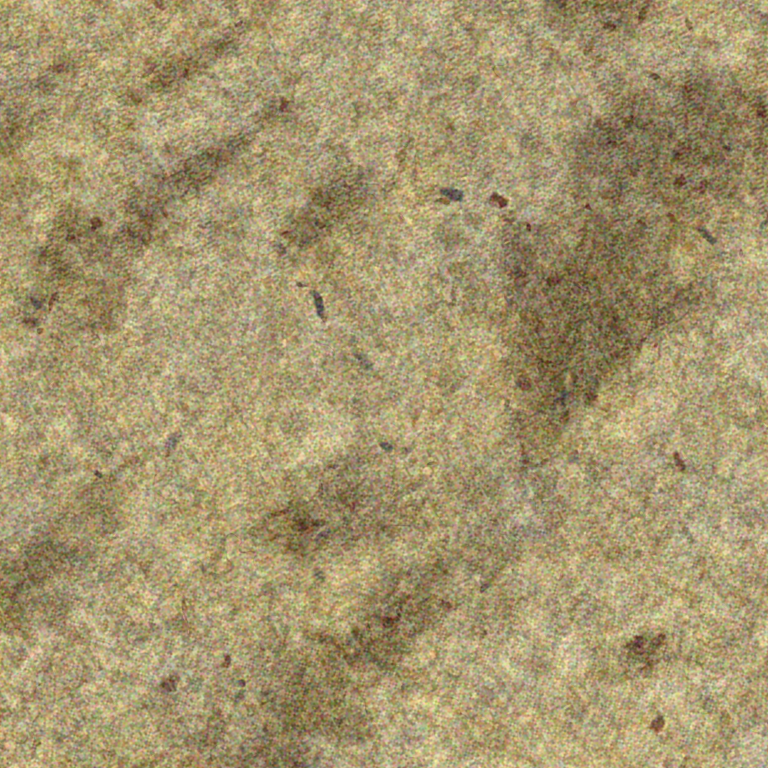
Write a Shadertoy shader that draws this texture.

```glsl
// Weathered sandy ground: warped noise makes curled flakes and mottling,
// scattered ellipses make pale chips and dark red-brown flecks, broad slanted
// smudges shade the surface, and a fine coloured grain covers everything.

const vec3 SAND = vec3(0.668, 0.609, 0.450);
const vec3 TONE_TINT = vec3(1.0, 1.03, 0.88);   // channel response to light and dark
const vec3 OCHRE_SHIFT = vec3(0.03, 0.0, -0.11);
const vec3 CHIP = vec3(0.86, 0.79, 0.57);
const vec3 RUST = vec3(0.36, 0.22, 0.16);
const vec3 SLATE = vec3(0.27, 0.25, 0.27);
const vec3 SMUDGE_SHADE = vec3(0.76, 0.73, 0.69);

const float BROAD_SCALE = 5.0;
const float MOTTLE_SCALE = 36.0;
const float FLAKE_SCALE = 85.0;
const float GRAIN_SCALE = 310.0;
const float WARP_AMOUNT = 0.016;
const float SMUDGE_ANGLE = 0.66;
const float GRAIN_CONTRAST = 0.24;
const float COLOUR_GRAIN = 0.20;

float hash(vec2 p) {
    return fract(sin(dot(p, vec2(127.1, 311.7))) * 43758.5453);
}

float noise(vec2 p) {
    vec2 i = floor(p), f = fract(p);
    f = f * f * (3.0 - 2.0 * f);
    return mix(mix(hash(i), hash(i + vec2(1, 0)), f.x),
               mix(hash(i + vec2(0, 1)), hash(i + vec2(1, 1)), f.x), f.y);
}

float fbm(vec2 p) {
    float sum = 0.0, amp = 0.533;
    for (int i = 0; i < 4; i++) {
        sum += amp * noise(p);
        p = p * 2.03 + 17.3;
        amp *= 0.5;
    }
    return sum;
}

vec2 rotate(vec2 p, float a) {
    float c = cos(a), s = sin(a);
    return vec2(c * p.x + s * p.y, c * p.y - s * p.x);
}

// Soft, randomly turned ellipses on a jittered grid: x = cover, y = random id.
vec2 scatter(vec2 p, float chance, float stretch, float seed) {
    vec2 cell = floor(p), best = vec2(0.0);
    for (int y = -1; y <= 1; y++)
    for (int x = -1; x <= 1; x++) {
        vec2 id = cell + vec2(x, y);
        vec2 key = id + seed;
        if (hash(key) > chance) continue;
        vec2 centre = id + vec2(hash(key + 31.7), hash(key + 57.3));
        vec2 d = rotate(p - centre, 3.1416 * hash(key + 83.1));
        float radius = mix(0.22, 0.52, hash(key + 11.9));
        float dist = length(d * vec2(1.0, stretch)) / radius;
        float cover = (1.0 - smoothstep(0.45, 1.1, dist)) * mix(0.4, 1.0, hash(key + 7.7));
        if (cover > best.x) best = vec2(cover, hash(key + 43.3));
    }
    return best;
}

void mainImage(out vec4 fragColor, in vec2 fragCoord) {
    vec2 uv = fragCoord / iResolution.y;

    // Curl the coordinates so that flakes bend and fold
    vec2 warp = vec2(noise(uv * 38.0 + 3.1), noise(uv * 38.0 + 71.7)) - 0.5;
    vec2 fine = vec2(noise(uv * 110.0 + 9.4), noise(uv * 110.0 + 43.9)) - 0.5;
    vec2 p = uv + WARP_AMOUNT * (warp + 0.4 * fine);

    // Light and dark from broad patches down to thin creases
    float broad = fbm(uv * BROAD_SCALE + 5.0) - 0.5;
    float mottle = noise(p * MOTTLE_SCALE + 21.0) - 0.5;
    float flake = noise(rotate(p, 0.9) * FLAKE_SCALE * vec2(0.8, 1.3)) - 0.5;
    float crease = 1.0 - smoothstep(0.0, 0.13, abs(noise(p * 52.0 + 90.0) - 0.5));
    float creaseArea = smoothstep(0.42, 0.72, noise(uv * 13.0 + 33.0));
    float tone = 0.14 * broad + 0.12 * mottle + 0.15 * flake - 0.07 * crease * creaseArea;

    float ochre = 0.6 * (noise(p * 48.0 + 150.0) - 0.5) + 0.8 * (fbm(uv * 9.0 + 60.0) - 0.5);
    vec3 col = SAND + 0.012 + tone * TONE_TINT + ochre * OCHRE_SHIFT;

    // Slanted smudges, broken up by finer noise
    vec2 bend = vec2(noise(uv * 4.0 + 12.0), noise(uv * 4.0 + 47.0)) - 0.5;
    vec2 s = rotate(uv + 0.16 * bend, SMUDGE_ANGLE);
    float streak = noise(s * vec2(4.0, 12.0) + 8.0) + 0.35 * (fbm(p * 22.0) - 0.5);
    float smudge = smoothstep(0.62, 0.95, streak);
    col *= mix(vec3(1.0), SMUDGE_SHADE, smudge);

    // Pale chips, large and small
    vec2 chip = scatter(p * 36.0, 0.32, 1.5, 4.0);
    vec2 crumb = scatter(p * 68.0, 0.26, 1.7, 19.0);
    float pale = max(0.62 * chip.x, 0.5 * crumb.x) * (1.0 - 0.6 * smudge);
    col = mix(col, CHIP, pale);

    // Dark flecks, gathered in and near the smudges
    float gather = smoothstep(0.42, 0.82, streak);
    vec2 fleck = scatter(p * 33.0, 0.22, 2.0, 37.0);
    vec2 speck = scatter(p * 24.0, 0.035, 1.9, 61.0);
    float dark = max(0.75 * fleck.x * gather, 0.8 * speck.x);
    float slate = step(0.72, fleck.x * gather > speck.x ? fleck.y : speck.y);
    col = mix(col, mix(RUST, SLATE, slate), dark);

    // Fine grain, partly neutral and partly coloured
    vec2 g = uv * GRAIN_SCALE;
    vec3 speckle = vec3(noise(g + 13.0), noise(g + 177.0), noise(g + 301.0)) - 0.5;
    float grain = noise(rotate(g, 0.5) * 1.1 + 77.0) - 0.5;
    col += GRAIN_CONTRAST * grain + COLOUR_GRAIN * speckle;

    fragColor = vec4(clamp(col, 0.0, 1.0), 1.0);
}
```
